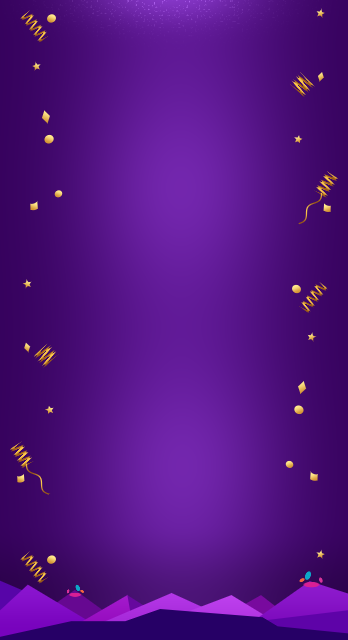
Write a Shadertoy shader that draws this background.

```glsl
// A violet stage backdrop: two soft glows, a speckled light at the top, gold
// confetti down both sides and faceted mountains with two small volcanoes.
// Confetti is one column, repeated by a glide reflection; hills are triangles.

float pixel; // size of one pixel when the canvas is 100 wide

void paint(inout vec3 col, vec3 ink, float dist) {
    col = mix(col, ink, clamp(0.5 - dist / pixel, 0.0, 1.0));
}

vec2 rotate(vec2 q, float a) {
    return vec2(q.x * cos(a) - q.y * sin(a), q.x * sin(a) + q.y * cos(a));
}

vec2 gradientAt(vec2 cell) {
    float a = 6.2832 * fract(sin(dot(cell, vec2(127.1, 311.7))) * 4375.85);
    return vec2(cos(a), sin(a));
}

float gradientNoise(vec2 q) {
    vec2 c = floor(q), f = q - c, e = vec2(1, 0);
    vec2 u = f * f * (3.0 - 2.0 * f);
    float low = mix(dot(gradientAt(c), f), dot(gradientAt(c + e), f - e), u.x);
    float high = mix(dot(gradientAt(c + e.yx), f - e.yx), dot(gradientAt(c + 1.0), f - 1.0), u.x);
    return mix(low, high, u.y);
}

float glow(vec2 q, vec2 radius) {
    q /= radius;
    return exp(-dot(q, q));
}

float edge(vec2 p, vec2 a, vec2 b) {
    vec2 d = normalize(b - a);
    return d.x * (p.y - a.y) - d.y * (p.x - a.x);
}

float triangle(vec2 p, vec2 a, vec2 b, vec2 c) {
    float side = -sign(edge(c, a, b));
    return max(max(side * edge(p, a, b), side * edge(p, b, c)), side * edge(p, c, a));
}

float star(vec2 q) {
    float a = mod(atan(q.x, -q.y) + 0.6283, 1.2566) - 0.6283;
    return dot(length(q) * vec2(cos(a), abs(sin(a))) - vec2(1, 0), vec2(0.443, 0.897));
}

// Kinds: 0 disc, 1 star, 2 diamond, 3 curved scrap
float confettiPiece(vec2 q, float kind) {
    if (kind < 0.5) return length(rotate(q, 0.5) * vec2(1.0, 1.12)) - 1.0;
    if (kind < 1.5) return star(rotate(q, 0.2));
    q = rotate(q, 0.25);
    if (kind < 2.5) return (abs(q.x) * 1.6 + abs(q.y) - 1.0) * 0.53;
    q.y += 0.3 * q.x * q.x - 0.1;
    return max(abs(q.x + 0.2 * q.y) - 0.85, abs(q.y) - 0.75);
}

// Gold ribbon waving around the line from a to b
void ribbon(inout vec3 col, vec2 p, vec2 a, vec2 b, float sway, float turns, float width) {
    float len = length(b - a), t = dot(p - a, b - a) / (len * len);
    float phase = 6.2832 * turns * t;
    float slope = sway * 6.2832 * turns / len * cos(phase);
    float d = abs(edge(p, a, b) - sway * sin(phase)) / sqrt(1.0 + slope * slope) - width;
    vec3 gold = mix(vec3(0.6, 0.34, 0.08), vec3(1.0, 0.8, 0.3), 0.5 + 0.5 * cos(phase + 0.6));
    paint(col, gold, max(d, (abs(t - 0.5) - 0.5) * len));
}

void confetti(inout vec3 col, vec2 p) {
    // The right side mirrors the left, half a period lower
    if (p.x > 50.0) p = vec2(100.0 - p.x, p.y + 77.75);
    p.y = mod(p.y, 155.5);
    vec4 pieces[10] = vec4[10]( // x, y, kind, size
        vec4(14.8, 5.3, 0, 1.3), vec4(10.5, 19.1, 1, 1.2), vec4(13.2, 33.6, 2, 1.9),
        vec4(14.1, 40, 0, 1.35), vec4(16.8, 55.7, 0, 1.1), vec4(9.8, 59.3, 3, 1.25),
        vec4(7.9, 81.6, 1, 1.2), vec4(7.8, 99.8, 2, 1.4), vec4(14.3, 117.8, 1, 1.2),
        vec4(6, 137.6, 3, 1.2));
    for (int i = 0; i < 10; i++) {
        vec4 c = pieces[i];
        vec2 q = (p - c.xy) / c.w;
        float shade = smoothstep(-1.0, 0.9, q.x * 0.4 - q.y);
        vec3 gold = mix(vec3(0.83, 0.58, 0.2), vec3(1.0, 0.91, 0.55), shade);
        paint(col, gold, confettiPiece(q, c.z) * c.w);
    }
    ribbon(col, p, vec2(7.2, 4.1), vec2(12.7, 11.2), 1.1, 4.5, 0.3);
    ribbon(col, p, vec2(11.7, 100.5), vec2(14.7, 103.7), 1.3, 2.5, 0.45);
    ribbon(col, p, vec2(4.5, 128), vec2(8, 133.5), 1.0, 3.5, 0.42);
    ribbon(col, p, vec2(7.6, 133.2), vec2(14.1, 142), 0.8, 1.5, 0.18);
}

void eruption(inout vec3 col, vec2 q) {
    paint(col, vec3(0.85, 0.12, 0.58), length(q * vec2(0.45, 1.3)) - 1.0);
    for (float i = -1.0; i < 2.0; i++) {
        vec2 drop = rotate(q - vec2(2.7 * i - 1.0 * (1.0 - i * i), -1.3 - 1.3 * (1.0 - i * i)), 0.7 * i - 0.4);
        vec3 ink = i < 0.0 ? vec3(0.95, 0.4, 0.25) : i < 1.0 ? vec3(0.05, 0.65, 0.78) : vec3(0.85, 0.2, 0.6);
        paint(col, ink, length(drop * vec2(1.5, 0.9)) - (i == 0.0 ? 1.15 : 0.7));
    }
}

void mountains(inout vec3 col, vec2 p) {
    float lit = 0.07 * smoothstep(182.0, 168.0, p.y);
    paint(col, vec3(0.34, 0.02, 0.66), triangle(p, vec2(-2, 166), vec2(12, 172), vec2(-2, 190)));
    paint(col, vec3(0.40, 0.03, 0.57), triangle(p, vec2(21.5, 169.5), vec2(36, 180), vec2(8, 179)));
    paint(col, vec3(0.47, 0.01, 0.74) + lit, triangle(p, vec2(8, 168), vec2(28, 180), vec2(-12, 186.5)));
    paint(col, vec3(0.40, 0.03, 0.62), triangle(p, vec2(36.6, 171), vec2(36, 179), vec2(46, 177)));
    paint(col, vec3(0.58, 0.04, 0.74) + lit, triangle(p, vec2(36.6, 171), vec2(22, 179.5), vec2(38, 179)));
    paint(col, vec3(0.47, 0.04, 0.62), triangle(p, vec2(75, 171), vec2(67, 175.5), vec2(84, 178)));
    paint(col, vec3(0.64, 0.15, 0.84) + lit, triangle(p, vec2(49.3, 170.4), vec2(28, 179.5), vec2(66, 178)));
    paint(col, vec3(0.68, 0.19, 0.87) + lit, triangle(p, vec2(66.5, 171), vec2(52, 176.5), vec2(78, 178)));
    paint(col, vec3(0.48, 0.03, 0.73) + lit, triangle(p, vec2(89, 167), vec2(72, 179), vec2(120, 177)));
    paint(col, vec3(0.37, 0.01, 0.66), triangle(p, vec2(74, 178.5), vec2(103, 175), vec2(103, 190)));
    eruption(col, (p - vec2(21.6, 170.9)) / vec2(-0.75, 0.75));
    eruption(col, p - vec2(89.5, 168));
    // Dark foreground: plain, central mound and right shelf
    float plain = max(max(183.0 - 0.22 * p.x, 178.5), 178.5 + 0.2 * (p.x - 60.0));
    float mound = max(max(175.0 + 0.08 * (p.x - 46.0), 175.0 + 0.35 * (46.0 - p.x)), 176.5 + 0.6 * (p.x - 74.0));
    float shelf = 180.0 + max(0.1 * (p.x - 80.0), 80.0 - p.x);
    paint(col, vec3(0.15, 0.0, 0.40), min(min(plain, mound), shelf) - p.y);
}

void mainImage(out vec4 fragColor, in vec2 fragCoord) {
    pixel = 100.0 / iResolution.x;
    vec2 p = vec2(fragCoord.x, iResolution.y - fragCoord.y) * pixel; // y runs down
    // Backdrop and its two glows
    vec3 col = mix(vec3(0.20, 0.0, 0.35), vec3(0.36, 0.09, 0.57), glow(vec2(p.x - 52.0, 0), vec2(32, 1)));
    col += vec3(0.09, 0.06, 0.11) * (glow(p - vec2(52, 54), vec2(28, 27)) + glow(p - vec2(53, 134), vec2(28, 27)));
    col *= 1.0 - 0.2 * smoothstep(150.0, 172.0, p.y);
    // Top light with fine sparkle
    float light = glow(p - vec2(48, -2), vec2(25, 8));
    col += vec3(0.17, 0.13, 0.22) * light;
    col += 0.25 * light * smoothstep(0.2, 0.6, gradientNoise(p * 1.7));
    confetti(col, p);
    mountains(col, p);
    fragColor = vec4(col, 1.0);
}
```
